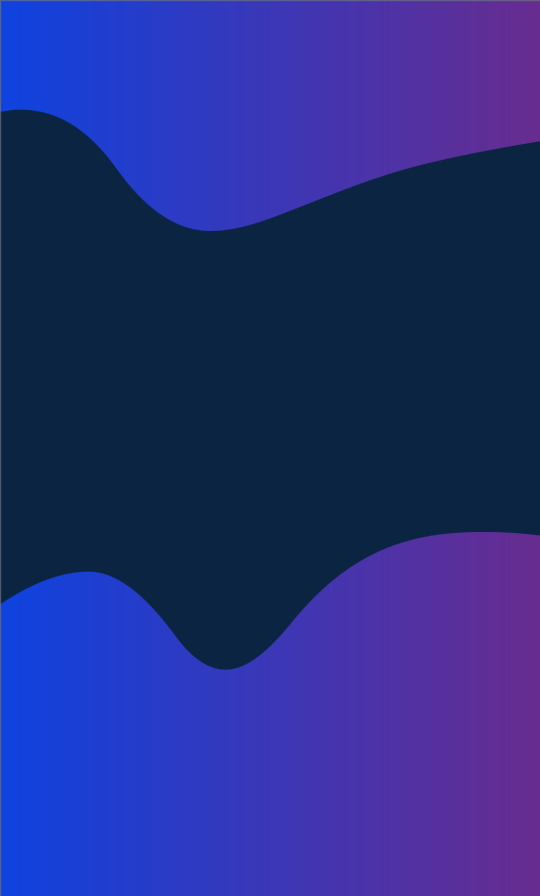
Write a WebGL 2 fragment shader that draws this background.

```glsl
#version 300 es
precision highp float;
// Dark navy band with wavy edges across a horizontal blue-to-purple gradient.

uniform vec2 u_resolution;
out vec4 outColor;

const vec3 NAVY = vec3(0.039, 0.141, 0.259);
const vec3 BLUE = vec3(0.055, 0.260, 0.875);
const vec3 PURPLE = vec3(0.405, 0.172, 0.560);
const vec3 BORDER = vec3(0.42, 0.45, 0.52);
const float BORDER_WIDTH = 0.0022;   // fraction of canvas width
const float BORDER_OPACITY = 0.7;

// Wave knots: x, height, slope, all in fractions of the canvas
const int KNOTS = 7;
const vec3 UPPER_WAVE[KNOTS] = vec3[KNOTS](
    vec3(0.0, 0.875, 0.13), vec3(0.037, 0.8776, 0.0),
    vec3(0.2165, 0.8112, -0.842), vec3(0.3896, 0.7422, 0.0),
    vec3(0.5411, 0.7656, 0.236), vec3(0.7706, 0.8145, 0.155),
    vec3(1.0, 0.8424, 0.102));
const vec3 LOWER_WAVE[KNOTS] = vec3[KNOTS](
    vec3(0.0, 0.3255, 0.40), vec3(0.1645, 0.362, 0.0),
    vec3(0.3247, 0.2904, -0.82), vec3(0.4177, 0.2526, 0.0),
    vec3(0.5411, 0.306, 0.74), vec3(0.8983, 0.4063, 0.0),
    vec3(1.0, 0.4023, -0.075));

// Cubic Hermite segment between two knots
float hermite(vec3 a, vec3 b, float x) {
    float span = b.x - a.x;
    float t = clamp((x - a.x) / span, 0.0, 1.0);
    float s = 1.0 - t;
    return a.y * s * s * (1.0 + 2.0 * t) + b.y * t * t * (3.0 - 2.0 * t)
         + span * t * s * (a.z * s - b.z * t);
}

// Height of a wave at x
float waveHeight(vec3 knots[KNOTS], float x) {
    float height = knots[0].y;
    for (int i = 0; i < KNOTS - 1; i++) {
        if (x >= knots[i].x) height = hermite(knots[i], knots[i + 1], x);
    }
    return height;
}

// Pixel-wide coverage of the region where d > 0
float coverage(float d) {
    return clamp(0.5 + d / max(fwidth(d), 1e-5), 0.0, 1.0);
}

void main() {
    vec2 uv = gl_FragCoord.xy / u_resolution;

    // Gradient behind, band between the two waves
    vec3 color = mix(BLUE, PURPLE, uv.x);
    float band = coverage(waveHeight(UPPER_WAVE, uv.x) - uv.y)
               * coverage(uv.y - waveHeight(LOWER_WAVE, uv.x));
    color = mix(color, NAVY, band);

    // Hairline along the left and top edges
    float aspect = u_resolution.y / u_resolution.x;
    float edge = min(uv.x, (1.0 - uv.y) * aspect);
    float line = clamp((BORDER_WIDTH - edge) * u_resolution.x + 0.5, 0.0, 1.0);
    color = mix(color, BORDER, line * BORDER_OPACITY);

    outColor = vec4(color, 1.0);
}
```
